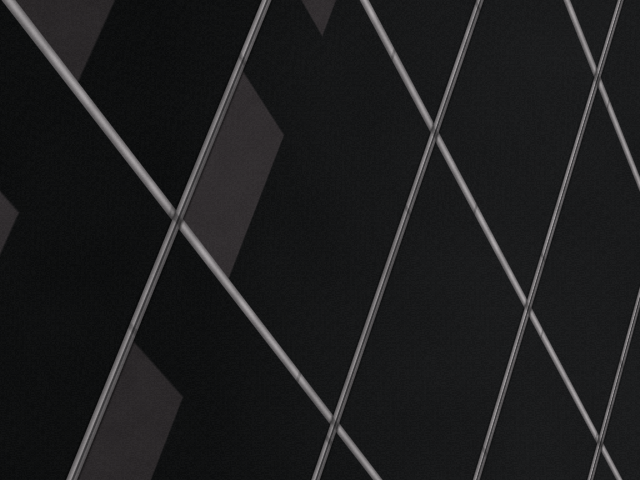
Reproduce this pattern procedurally as a Shadertoy shader.

```glsl
// Dark glazed facade at night: a receding diamond lattice of pale metal bars with faint reflected panels.

// Perspective, in canvas heights, y running down from the top edge
const float HORIZON_X = 2.7188;               // where the horizon meets the top edge
const float HORIZON_LEAN = 0.0969;            // horizon shift per unit of height
const vec2 FALLING_VANISH = vec2(2.4167, 3.116);
const vec2 RISING_VANISH = vec2(3.3976, -6.988);
const vec2 FALLING_SPACING = vec2(0.3702, 0.1400);  // first bar, step (inverse depth)
const vec2 RISING_SPACING = vec2(0.4623, 0.1196);

// Bars
const float BAR_HALF_WIDTH = 0.0043;          // relative to horizon distance
const float EDGE_SOFTNESS = 0.0012;
const float JOINT_PERIOD = 0.77;
const vec3 BAR_SHADE = vec3(0.33, 0.32, 0.325);
const vec3 BAR_LIGHT = vec3(0.64, 0.625, 0.63);
const vec3 GROOVE = vec3(0.24, 0.235, 0.24);

// Glass
const vec3 GLASS_DARK = vec3(0.056, 0.060, 0.062);
const vec3 GLASS_PALE = vec3(0.102, 0.105, 0.109);
const vec3 PANEL = vec3(0.187, 0.174, 0.180);
const vec2 PANEL_START = vec2(0.232, 0.235);
const vec2 PANEL_SIZE = vec2(0.448, 0.272);
const float PANEL_PERIOD = 0.77;
const float PANEL_LIMIT = 1.5;                // no reflections beyond this rising bar
const float GRAIN = 0.026;
const float GRAIN_CELLS = 384.0;

float hash(vec2 p) {
    return fract(sin(dot(p, vec2(127.1, 311.7))) * 43758.5453);
}

float noise(vec2 p) {
    vec2 i = floor(p), f = fract(p);
    f = f * f * (3.0 - 2.0 * f);
    return mix(mix(hash(i), hash(i + vec2(1, 0)), f.x),
               mix(hash(i + vec2(0, 1)), hash(i + vec2(1, 1)), f.x), f.y);
}

// Continuous bar number of a point, bars lying on whole numbers
float barIndex(vec2 p, vec2 vanish, vec2 spacing) {
    float top = vanish.x + (p.x - vanish.x) * vanish.y / (vanish.y - p.y);
    return 1.0 + (1.0 / (HORIZON_X - top) - spacing.x) / spacing.y;
}

// Signed distance to bar n, positive on its right
float barOffset(vec2 p, float n, vec2 vanish, vec2 spacing) {
    float top = HORIZON_X - 1.0 / (spacing.x + spacing.y * (n - 1.0));
    vec2 dir = normalize(vec2(top, 0.0) - vanish);
    return sign(vanish.y) * (dir.x * p.y - dir.y * (p.x - top));
}

float barMask(float offset, float halfWidth, float soft) {
    return 1.0 - smoothstep(-soft, soft, abs(offset) - halfWidth);
}

// Tone along a bar: uneven wear plus dark joints between lengths
float barWear(float along, float n) {
    float s = along / JOINT_PERIOD + hash(vec2(n, 3.7));
    float joint = abs(fract(s) - 0.5) * JOINT_PERIOD;
    float tone = 0.91 + 0.1 * hash(vec2(floor(s + 0.5), n)) + 0.12 * (noise(vec2(along * 24.0, n * 9.0)) - 0.5);
    return tone * (1.0 - 0.22 * (1.0 - smoothstep(0.003, 0.012, joint)));
}

float panelMask(vec2 lattice, float soft) {
    vec2 s = mod(lattice - PANEL_START, PANEL_PERIOD);
    vec2 d = abs(s - 0.5 * PANEL_SIZE);
    d = min(d, PANEL_PERIOD - d) - 0.5 * PANEL_SIZE;
    float inside = 1.0 - smoothstep(-soft, soft, max(d.x, d.y));
    return inside * step(lattice.y, PANEL_LIMIT);
}

void mainImage(out vec4 fragColor, in vec2 fragCoord) {
    vec2 p = vec2(fragCoord.x, iResolution.y - fragCoord.y) / iResolution.y;
    float soft = max(EDGE_SOFTNESS, 0.75 / iResolution.y);
    float depth = HORIZON_X - HORIZON_LEAN * p.y - p.x;
    float halfWidth = BAR_HALF_WIDTH * depth;
    vec2 lattice = vec2(barIndex(p, FALLING_VANISH, FALLING_SPACING),
                        barIndex(p, RISING_VANISH, RISING_SPACING));
    vec2 cell = floor(lattice), bar = floor(lattice + 0.5);

    // Glass with a glow to the right, smudges and reflected panels
    vec3 color = mix(GLASS_DARK, GLASS_PALE, smoothstep(0.15, 1.15, p.x));
    color += 0.010 * (hash(cell + 5.3) - 0.5) + 0.010 * (noise(p * 9.0) - 0.5);
    vec2 panelId = floor((lattice - PANEL_START) / PANEL_PERIOD);
    vec3 panelColor = PANEL * (0.88 + 0.16 * hash(panelId + 2.1)) + 0.012 * (noise(p * 30.0) - 0.5);
    color = mix(color, panelColor, panelMask(lattice, 3.0 * soft));

    // Falling bars: rounded rods
    float fall = barOffset(p, bar.x, FALLING_VANISH, FALLING_SPACING);
    float t = fall / halfWidth - 0.12;
    vec3 rod = mix(BAR_SHADE, BAR_LIGHT, exp(-2.2 * t * t)) * barWear(lattice.y, bar.x);
    color = mix(color, rod, barMask(fall, halfWidth, soft));

    // Rising bars: twin strips with a groove, laid over the rods with a thin shadow
    float rise = barOffset(p, bar.y, RISING_VANISH, RISING_SPACING);
    color *= 1.0 - 0.45 * barMask(rise, halfWidth * 1.3, 2.0 * soft);
    t = rise / halfWidth;
    float groove = 1.0 - smoothstep(0.05, 0.38, abs(t - 0.18));
    vec3 strip = mix(BAR_LIGHT, BAR_SHADE, smoothstep(-0.3, 1.1, abs(t + 0.15)));
    strip = mix(strip, GROOVE, groove) * barWear(lattice.x, bar.y + 20.0);
    strip *= 1.0 - 0.3 * barMask(fall, halfWidth * 0.7, 2.0 * soft);
    color = mix(color, strip, barMask(rise, halfWidth, soft));

    color += GRAIN * (hash(floor(p * GRAIN_CELLS)) - 0.5);
    fragColor = vec4(clamp(color, 0.0, 1.0), 1.0);
}
```
